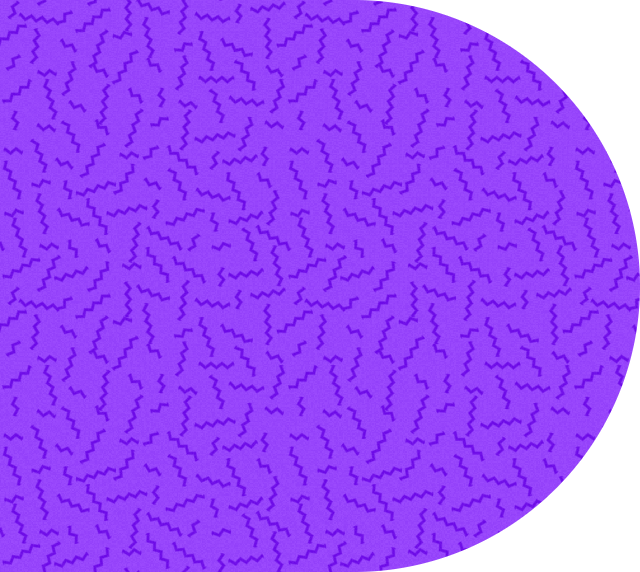
Write a Shadertoy shader that draws this pattern.

```glsl
const vec3 PAPER = vec3(1.0);
const vec3 VIOLET = vec3(0.592, 0.272, 0.985);
const vec3 INK = vec3(0.435, 0.055, 0.91);

// Lengths are fractions of the canvas height
const float CELL = 0.05;            // spacing of the strokes
const float TILE_CELLS = 10.0;      // cells before the layout repeats
const float TOOTH = 0.0096;         // length of one zigzag segment
const float TOOTH_HEIGHT = 0.0038;  // half the zigzag height
const float LINE_RADIUS = 0.0025;
const float LINE_SOFTNESS = 0.0017;
const float MIN_GAP = 0.019;        // closer strokes are shortened
const float LONG_TEETH = 7.0;
const float SHORT_TEETH = 3.0;
const float SHORT_CHANCE = 0.12;
const float JITTER = 0.28;          // random shift in cells
const float SWAY = 0.2;             // smooth shift in cells
const float TILT = 0.68;            // largest turn from the weave, radians
const float GRAIN_SCALE = 450.0;
const float GRAIN_AMOUNT = 0.035;
const float TAU = 6.2832;

struct Stroke {
    vec2 centre;
    vec2 dir;
    float rank;
};

float hash(vec2 p) {
    return fract(sin(dot(p, vec2(127.1, 311.7))) * 43758.5453);
}

// Neighbouring cells alternate between lying and standing strokes
Stroke strokeAt(vec2 cell) {
    vec2 id = mod(cell, TILE_CELLS);
    vec2 jitter = vec2(hash(id + 3.1), hash(id + 17.7)) - 0.5;
    vec2 sway = sin(TAU * 2.0 * id.yx / TILE_CELLS + vec2(0.6, 2.1));
    float turn = mod(id.x + id.y, 2.0) * TAU / 4.0;
    float angle = turn + TILT * (2.0 * hash(id + 41.3) - 1.0);
    vec2 centre = (cell + 0.5 + JITTER * jitter + SWAY * sway) * CELL;
    return Stroke(centre, vec2(cos(angle), sin(angle)), hash(id + 73.9));
}

float distanceToAxis(vec2 p, Stroke s, float halfLength) {
    vec2 q = p - s.centre;
    float along = clamp(dot(q, s.dir), -halfLength, halfLength);
    return length(q - s.dir * along);
}

float axisGap(Stroke a, Stroke b, float halfLength) {
    vec2 ea = a.dir * halfLength, eb = b.dir * halfLength;
    float toB = min(distanceToAxis(a.centre + ea, b, halfLength),
                    distanceToAxis(a.centre - ea, b, halfLength));
    float toA = min(distanceToAxis(b.centre + eb, a, halfLength),
                    distanceToAxis(b.centre - eb, a, halfLength));
    return min(toA, toB);
}

// A stroke gives way to a crowding neighbour of higher rank
float teethCount(vec2 cell, Stroke s) {
    if (s.rank < SHORT_CHANCE) return SHORT_TEETH;
    for (int j = -1; j <= 1; j++)
    for (int i = -1; i <= 1; i++) {
        if (i == 0 && j == 0) continue;
        Stroke other = strokeAt(cell + vec2(i, j));
        bool crowded = axisGap(s, other, 0.5 * LONG_TEETH * TOOTH) < MIN_GAP * 0.6;
        if (crowded && other.rank > s.rank) return SHORT_TEETH;
    }
    return LONG_TEETH - floor(2.0 * fract(s.rank * 37.0));
}

float zigzagDistance(vec2 p, float halfLength) {
    float wave = 4.0 * abs(fract((p.x + halfLength) / (2.0 * TOOTH)) - 0.5) - 1.0;
    float slope = 2.0 * TOOTH_HEIGHT / TOOTH;
    float across = (p.y - TOOTH_HEIGHT * wave) / sqrt(1.0 + slope * slope);
    return length(vec2(max(abs(p.x) - halfLength, 0.0), across));
}

float inkCoverage(vec2 p) {
    vec2 home = floor(p / CELL);
    float nearest = 1.0;
    float reach = TOOTH_HEIGHT + 2.0 * (LINE_RADIUS + LINE_SOFTNESS);
    for (int j = -1; j <= 1; j++)
    for (int i = -1; i <= 1; i++) {
        vec2 cell = home + vec2(i, j);
        Stroke s = strokeAt(cell);
        if (distanceToAxis(p, s, 0.5 * LONG_TEETH * TOOTH) > reach) continue;
        vec2 q = p - s.centre;
        vec2 local = vec2(dot(q, s.dir), dot(q, vec2(-s.dir.y, s.dir.x)));
        nearest = min(nearest, zigzagDistance(local, 0.5 * TOOTH * teethCount(cell, s)));
    }
    return 1.0 - smoothstep(LINE_RADIUS - LINE_SOFTNESS, LINE_RADIUS + LINE_SOFTNESS, nearest);
}

void mainImage(out vec4 fragColor, in vec2 fragCoord) {
    vec2 uv = fragCoord / iResolution.y;
    float pixel = 1.0 / iResolution.y;

    // Panel with a half-round right end
    float capX = iResolution.x / iResolution.y - 0.5;
    float edge = length(vec2(max(uv.x - capX, 0.0), uv.y - 0.5)) - 0.5;
    float panel = clamp(0.5 - edge / pixel, 0.0, 1.0);

    // Inked strokes with fine grain
    vec3 color = mix(VIOLET, INK, inkCoverage(uv));
    float grain = hash(floor(uv * GRAIN_SCALE)) - 0.5;
    color += GRAIN_AMOUNT * grain * vec3(1.0, 1.2, 0.4);

    fragColor = vec4(mix(PAPER, color, panel), 1.0);
}
```
